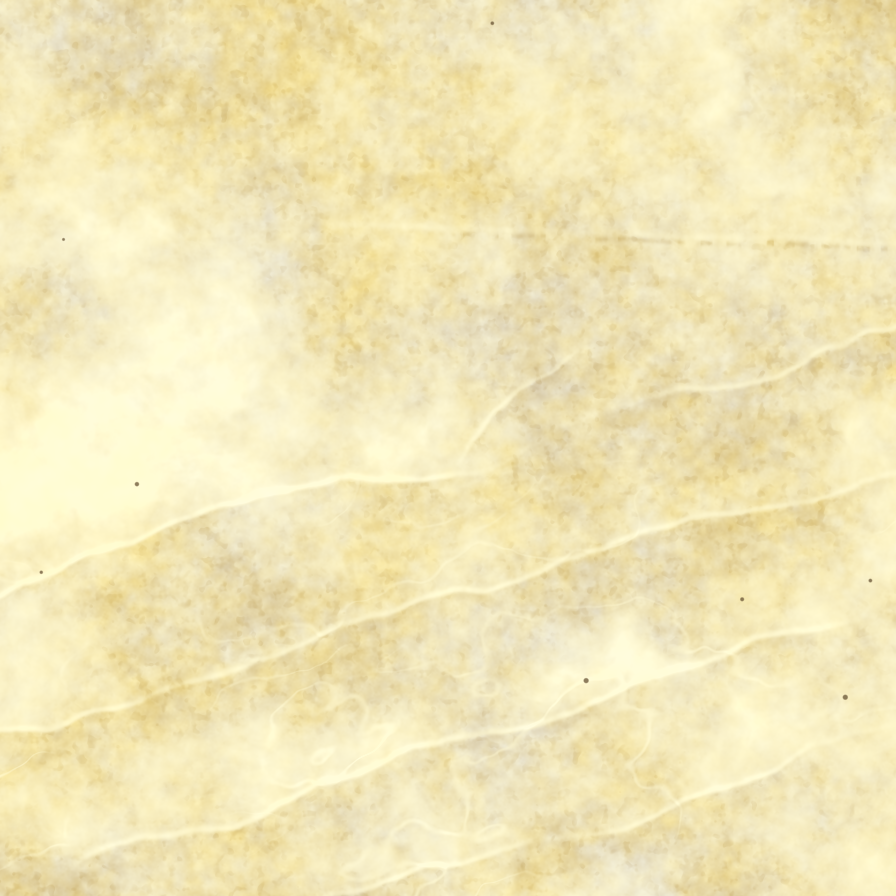
A Shadertoy shader for this texture:

```glsl
// Aged cream parchment: layered noise makes tan stains, fine grain and pits.
// Rising creases with pale ridges and shaded undersides cross the sheet,
// along with a faint dotted seam and a few dark specks.

float hash(vec2 p) {
    vec3 q = fract(vec3(p.xyx) * 0.1031);
    q += dot(q, q.yzx + 33.33);
    return fract((q.x + q.y) * q.z);
}

float noise(vec2 p) {
    vec2 i = floor(p), f = fract(p);
    f = f * f * (3.0 - 2.0 * f);
    return mix(mix(hash(i), hash(i + vec2(1, 0)), f.x),
               mix(hash(i + vec2(0, 1)), hash(i + vec2(1, 1)), f.x), f.y);
}

float fbm(vec2 p, int octaves) {
    float sum = 0.0, weight = 0.5, total = 0.0;
    for (int i = 0; i < octaves; i++) {
        sum += weight * noise(p);
        total += weight;
        weight *= 0.55;
        p = mat2(1.6, 1.2, -1.2, 1.6) * p + 17.3;
    }
    return sum / total;
}

// Soft elliptical patch along a tilted axis
float patchAt(vec2 p, vec2 center, vec2 size, float slope) {
    vec2 d = p - center;
    d.y -= slope * d.x;
    d /= size;
    return exp(-dot(d, d));
}

// Shade of a crease: dark below, pale ridge just above; d is height over it
float crease(float d, float reach) {
    float below = smoothstep(-0.003, 0.003, -d) * exp(min(d, 0.0) / reach);
    float offset = (d - 0.004) / 0.004;
    return 0.26 * below - 0.3 * exp(-offset * offset);
}

void mainImage(out vec4 fragColor, in vec2 fragCoord) {
    vec2 p = fragCoord / iResolution.xy;
    vec2 warp = vec2(fbm(p * 9.0 + 3.0, 4), fbm(p * 9.0 + 41.0, 4)) - 0.5;
    vec2 q = p + 0.07 * warp;

    // Stains, from broad clouds down to ragged mottling
    float cloud = fbm(q * vec2(5.0, 6.5) + 8.0, 5) - 0.5;
    float mottle = fbm(q * 24.0 + 60.0, 4) - 0.5;
    float tone = 0.31 + 1.25 * cloud + 0.65 * mottle;

    // Broad light and dark areas of the sheet
    tone += 0.16 * smoothstep(0.7, 0.92, q.y);
    tone -= 0.22 * patchAt(q, vec2(0.16, 0.54), vec2(0.36, 0.13), 0.1);
    tone -= 0.28 * patchAt(q, vec2(0.72, 0.24), vec2(0.35, 0.07), 0.32);
    tone += 0.12 * patchAt(q, vec2(0.22, 0.25), vec2(0.3, 0.12), 0.3);
    tone += 0.14 * patchAt(q, vec2(0.85, 0.05), vec2(0.25, 0.12), 0.2);

    // Long creases rising to the right, fading in and out along their length
    for (int i = 0; i < 4; i++) {
        float k = float(i);
        float bend = 0.09 * (fbm(vec2(p.x * 4.0, k * 7.3 + 2.0), 4) - 0.5);
        float line = -0.15 + 0.16 * k + 0.31 * p.x + bend + 0.025 * warp.y;
        float fade = smoothstep(0.3, 0.6, noise(vec2(p.x * 5.0 + k * 9.0, k)));
        tone += (0.25 + 0.75 * fade) * crease(p.y - line, 0.05);
    }

    // Short steep fold near the middle
    float foldLine = 0.5 + 0.95 * (p.x - 0.53) + 0.05 * warp.x;
    float foldSpan = smoothstep(0.5, 0.54, p.x) * (1.0 - smoothstep(0.61, 0.67, p.x));
    tone += 0.9 * foldSpan * crease(p.y - foldLine, 0.035);

    // Fine branching wrinkles, mostly in the lower half
    float vein = abs(fbm(q * vec2(6.0, 11.0) - vec2(0.0, 3.0 * p.x) + 90.0, 3) - 0.5);
    float veinMask = (1.0 - smoothstep(0.2, 0.65, p.y)) * smoothstep(0.4, 0.65, noise(p * 7.0 + 5.0));
    tone -= 0.22 * veinMask * (1.0 - smoothstep(0.0, 0.022, vein));

    // Dotted seam with a pale upper edge across the right of the upper half
    float seam = p.y - 0.757 + 0.035 * p.x + 0.004 * (noise(p * 30.0) - 0.5);
    float seamDark = seam / 0.003, seamPale = (seam - 0.007) / 0.004;
    float dots = smoothstep(0.3, 0.7, noise(vec2(p.x * 150.0, 4.0)));
    tone += 0.4 * dots * smoothstep(0.4, 0.65, p.x) * exp(-seamDark * seamDark);
    tone -= 0.12 * smoothstep(0.25, 0.45, p.x) * exp(-seamPale * seamPale);

    // Grain, vertical fibres and pits gather where the sheet is stained
    float stain = smoothstep(0.05, 0.6, tone);
    float grain = fbm(p * 95.0, 3) - 0.5;
    float fibre = noise(p * vec2(170.0, 45.0)) - 0.5;
    float pits = smoothstep(0.58, 0.8, fbm(p * 120.0 + 31.0, 2));
    tone += (0.2 + 0.5 * stain) * grain + 0.16 * stain * smoothstep(0.4, 0.8, p.y) * fibre;
    tone += 0.28 * stain * pits;

    // Cream to tan, with golden and greyish drifts
    tone = clamp(tone, -0.12, 1.35);
    vec3 color = mix(vec3(0.995, 0.968, 0.81), vec3(0.87, 0.795, 0.575), tone);
    float warmth = fbm(q * 7.0 + 130.0, 4) - 0.5 + 0.5 * (fbm(p * 60.0 + 9.0, 2) - 0.5);
    color += warmth * vec3(0.06, 0.0, -0.24) * (0.35 + 0.65 * stain);

    // Sparse dark specks
    vec2 cell = floor(p * 10.0);
    vec2 spot = 0.2 + 0.6 * vec2(hash(cell + 5.0), hash(cell + 71.0));
    float radius = 0.0015 + 0.0015 * hash(cell + 13.0);
    float away = length(fract(p * 10.0) - spot) / 10.0;
    float speck = 1.0 - smoothstep(radius - 0.001, radius + 0.001, away);
    color = mix(color, vec3(0.4, 0.32, 0.2), 0.75 * speck * step(0.92, hash(cell + 29.0)));

    fragColor = vec4(clamp(color, 0.0, 1.0), 1.0);
}
```
